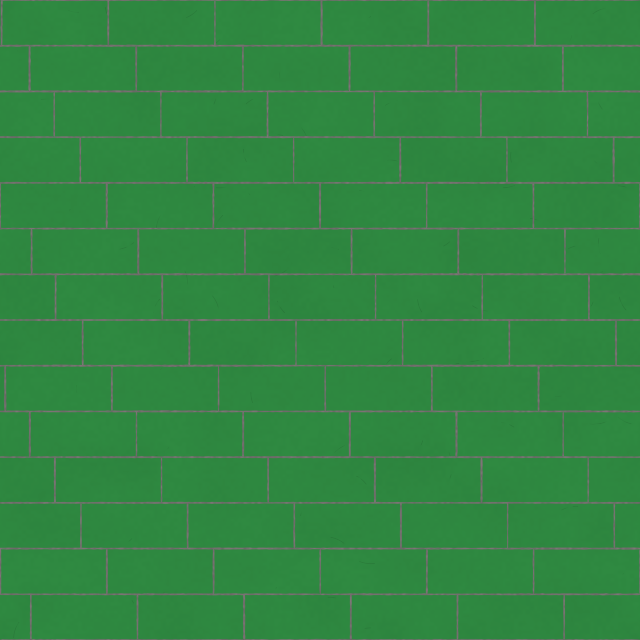
Reproduce this texture procedurally as a WebGL 1 fragment shader.

```glsl
precision highp float;
uniform vec2 u_resolution;

float hash(vec2 p) {
  vec3 q = fract(vec3(p.xyx) * 0.1031);
  q += dot(q, q.yzx + 33.33);
  return fract((q.x + q.y) * q.z);
}

// Value noise that wraps after the given number of cells
float noise(vec2 uv, vec2 cells) {
  vec2 p = uv * cells;
  vec2 i = floor(p);
  vec2 f = fract(p);
  f = f * f * (3.0 - 2.0 * f);
  vec2 a = mod(i, cells);
  vec2 b = mod(i + 1.0, cells);
  return mix(mix(hash(a), hash(vec2(b.x, a.y)), f.x),
             mix(hash(vec2(a.x, b.y)), hash(b), f.x), f.y);
}

// Antialiased band around a centre line
float band(float dist, float halfWidth, float pixel) {
  return smoothstep(-0.7, 0.7, (halfWidth - dist) / pixel);
}

// Sparse hairline scratches, at most one per cell
float scratches(vec2 uv, float pixel) {
  vec2 p = uv * 22.0;
  vec2 cell = floor(p);
  float angle = 6.2832 * hash(cell + 17.0);
  vec2 dir = vec2(cos(angle), sin(angle));
  vec2 centre = 0.35 + 0.3 * vec2(hash(cell + 31.0), hash(cell + 47.0));
  vec2 q = fract(p) - centre;
  float along = dot(q, dir);
  float across = dot(q, vec2(-dir.y, dir.x)) + 0.5 * along * along;
  float reach = 0.1 + 0.2 * hash(cell + 59.0);
  float dist = length(vec2(max(abs(along) - reach, 0.0), across)) / 22.0;
  return band(dist, 0.0005, pixel) * step(0.8, hash(cell + 71.0));
}

void main() {
  vec2 uv = gl_FragCoord.xy / u_resolution;
  float pixel = 1.0 / min(u_resolution.x, u_resolution.y);

  // Rows count down from the top, each stepped by about a quarter brick
  float y = (1.0 - uv.y) * 14.0;
  float row = floor(y);
  float x = uv.x * 6.0 - 0.25 * mod(row, 4.0) - 0.055 * hash(vec2(row, 5.0));
  vec2 brick = vec2(mod(floor(x), 6.0), row);

  // Mortar joints with uneven width and ragged edges
  float ragged = 0.0007 * (noise(uv, vec2(190.0)) - 0.5);
  float sideId = mod(floor(x + 0.5), 6.0);
  float bedId = mod(floor(y + 0.5), 14.0);
  float sideWidth = 0.0010 + 0.0006 * hash(vec2(sideId, row + 80.0));
  float bedWidth = 0.0011 + 0.0004 * noise(vec2(uv.x, bedId / 14.0), vec2(12.0, 14.0));
  float side = band(abs(fract(x + 0.5) - 0.5) / 6.0, sideWidth + ragged, pixel);
  float bed = band(abs(fract(y + 0.5) - 0.5) / 14.0, bedWidth + ragged, pixel);
  float joint = max(side, bed);

  // Nearly flat paint with faint blotches and scratches
  vec3 paint = vec3(0.18, 0.53, 0.25);
  paint *= 1.0 + 0.012 * (hash(brick + 3.0) - 0.5);
  paint *= 1.0 + 0.03 * (noise(uv, vec2(18.0)) - 0.5);
  paint *= 1.0 + 0.02 * (noise(uv, vec2(160.0)) - 0.5);
  float broken = smoothstep(0.3, 0.7, noise(uv, vec2(120.0)));
  paint *= 1.0 - 0.1 * broken * scratches(uv, pixel);

  // Speckled grey mortar
  vec3 mortar = mix(vec3(0.42, 0.40, 0.40), vec3(0.50, 0.46, 0.47),
                    noise(uv, vec2(230.0)));
  mortar = mix(mortar, vec3(0.38, 0.45, 0.39),
               0.5 * smoothstep(0.6, 0.9, noise(uv, vec2(140.0))));

  gl_FragColor = vec4(mix(paint, mortar, joint), 1.0);
}
```
